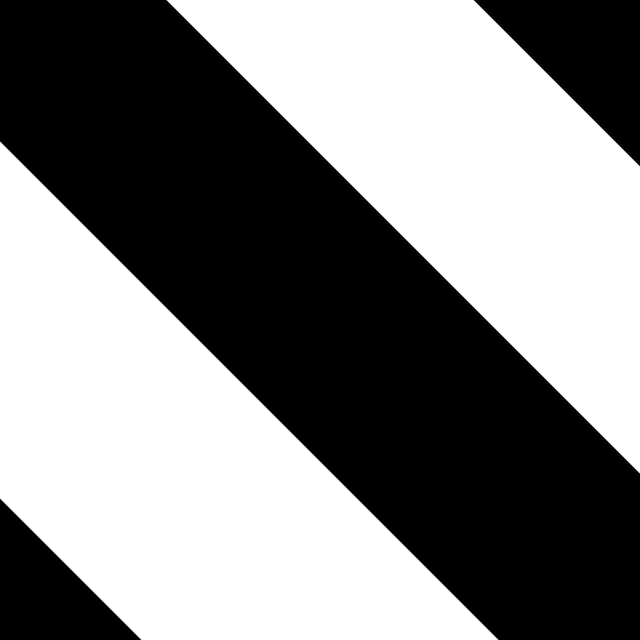
Write a Shadertoy shader that draws this pattern.

```glsl
// Two broad white diagonal bands on black, falling from upper left to lower right.
// The sum x + y is folded into unit repeats, each holding one centred band;
// the lower-left band is slightly wider than the upper-right one.

#define REPEATS 2.0            // bands along the rising diagonal
#define LOWER_HALF_WIDTH 0.279 // half width of the first band, in repeats
#define UPPER_HALF_WIDTH 0.240 // half width of the second band, in repeats
#define BAND_COLOR vec3(1.0)
#define GROUND_COLOR vec3(0.0)

// Signed distance to the band edge, in canvas units; negative inside.
float bandDistance(vec2 uv) {
    float diagonal = 0.5 * REPEATS * (uv.x + uv.y);
    float halfWidth = mix(LOWER_HALF_WIDTH, UPPER_HALF_WIDTH, mod(floor(diagonal), 2.0));
    float edge = abs(fract(diagonal) - 0.5) - halfWidth;
    return edge * sqrt(2.0) / REPEATS;
}

void mainImage(out vec4 fragColor, in vec2 fragCoord) {
    vec2 uv = fragCoord / iResolution.xy;
    float pixel = 1.0 / min(iResolution.x, iResolution.y);

    // One-pixel smooth edge
    float coverage = clamp(0.5 - bandDistance(uv) / pixel, 0.0, 1.0);
    fragColor = vec4(mix(GROUND_COLOR, BAND_COLOR, coverage), 1.0);
}
```
